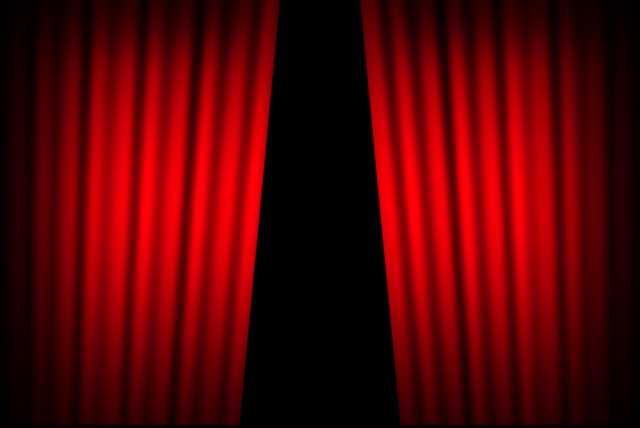
Write a Shadertoy shader that draws this background.

```glsl
#define LIT_RED vec3(1.0, 0.0, 0.03)
#define EDGE_BOTTOM 0.374
#define EDGE_TOP 0.4375
#define FOLD_WIDTH 0.101
#define FOLD_START 0.918
#define DEPTH_MIN 0.28
#define DEPTH_RANGE 0.24
#define LIGHT_HEIGHT 0.54
#define LIGHT_SPREAD 0.43

float hash(vec2 p) {
    return fract(sin(dot(p, vec2(12.9898, 78.233))) * 43758.5453);
}

// Shade of the cloth: u runs from the outer side (0) to the opening (1)
float foldShade(float u, float v, float side) {
    float phase = (u - FOLD_START) / FOLD_WIDTH;
    float id = floor(phase + 0.5);
    float crease = 0.5 + 0.5 * cos(6.28318 * phase);
    float alternate = 1.0 - mod(id, 2.0);
    float depth = DEPTH_MIN + 0.16 * alternate + DEPTH_RANGE * hash(vec2(id, side));
    depth *= mix(0.9, 1.2, smoothstep(0.5, 1.0, v));
    float ripple = 0.035 * sin(u * 93.0 + side * 2.0);
    return 1.0 - depth * pow(crease, 1.3) + ripple;
}

// Soft light, strongest beside the opening at mid height
float stageLight(float u, float v) {
    float across = smoothstep(-0.08, 0.52, u);
    float offset = (v - LIGHT_HEIGHT) / LIGHT_SPREAD;
    float upright = exp(-offset * offset);
    float topFade = 1.0 - 0.45 * smoothstep(0.82, 1.0, v) * (1.0 - smoothstep(0.8, 1.0, u));
    float hem = smoothstep(0.0, 0.012, v);
    return across * upright * topFade * hem;
}

void mainImage(out vec4 fragColor, in vec2 fragCoord) {
    vec2 uv = fragCoord / iResolution.xy;
    float side = step(0.5, uv.x);

    // Mirrored curtains, narrowing toward the floor
    float outerDist = min(uv.x, 1.0 - uv.x);
    float edge = mix(EDGE_BOTTOM, EDGE_TOP, uv.y);
    float u = outerDist / edge;

    float light = foldShade(u, uv.y, side) * stageLight(u, uv.y);

    // Smooth cut at the dark opening
    float pixel = 1.0 / iResolution.x;
    float cloth = 1.0 - smoothstep(-pixel, pixel, outerDist - edge);

    fragColor = vec4(LIT_RED * clamp(light, 0.0, 1.0) * cloth, 1.0);
}
```
